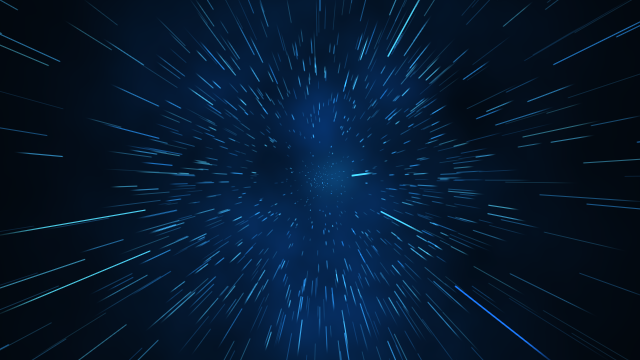
Reproduce this background procedurally as a Shadertoy shader.

```glsl
// Blue hyperspace tunnel: radial star streaks over drifting, vignetted nebula clouds.

const float TAU = 6.2831853;
const vec3 VOID_BLACK = vec3(0.008, 0.024, 0.044);
const vec3 DEEP_BLUE = vec3(0.020, 0.148, 0.300);
const vec3 CLOUD_BLUE = vec3(0.008, 0.085, 0.210);
const vec3 CORE_CYAN = vec3(0.020, 0.110, 0.150);
const vec3 STAR_CYAN = vec3(0.28, 0.66, 0.72);
const vec3 STAR_BLUE = vec3(0.12, 0.44, 0.72);
const vec3 NEAR_CYAN = vec3(0.28, 0.74, 0.80);
const vec3 NEAR_BLUE = vec3(0.10, 0.42, 0.88);

vec3 hash3(vec3 p) {
    p = fract(p * vec3(0.1031, 0.1030, 0.0973));
    p += dot(p, p.yxz + 33.33);
    return fract((p.xxy + p.yxx) * p.zyx);
}

vec2 gradient(vec2 cell) {
    float a = TAU * hash3(vec3(cell + 40.0, 7.0)).x;
    return vec2(cos(a), sin(a));
}

float gradientNoise(vec2 p) {
    vec2 i = floor(p), f = p - i;
    vec2 u = f * f * f * (f * (f * 6.0 - 15.0) + 10.0);
    vec2 e = vec2(0.0, 1.0);
    float low = mix(dot(gradient(i), f), dot(gradient(i + e.yx), f - e.yx), u.x);
    float high = mix(dot(gradient(i + e), f - e), dot(gradient(i + e.yy), f - e.yy), u.x);
    return mix(low, high, u.y);
}

float fbm(vec2 p) {
    float sum = 0.0, amp = 0.65;
    for (int i = 0; i < 4; i++) {
        sum += amp * gradientNoise(p);
        p = mat2(1.6, 1.2, -1.2, 1.6) * p + 3.7;
        amp *= 0.5;
    }
    return sum;
}

float glow(vec2 p, vec2 center, vec2 size) {
    vec2 q = (p - center) / size;
    return exp(-dot(q, q));
}

// Pixel coverage of a radial line between two radii.
float streak(vec2 p, float angle, float inner, float outer, float halfWidth, float px) {
    vec2 dir = vec2(cos(angle), sin(angle));
    float along = dot(p, dir);
    float across = abs(dir.x * p.y - dir.y * p.x);
    float line = clamp((halfWidth - across) / px + 0.5, 0.0, 1.0)
               - clamp((-halfWidth - across) / px + 0.5, 0.0, 1.0);
    float ends = smoothstep(inner - px, inner + px, along)
               * (1.0 - smoothstep(mix(inner, outer, 0.6), outer + px, along));
    return line * ends;
}

// One star per log-polar cell; each sector shifts its rings so none line up.
vec3 starLayer(vec2 p, float layer, float sectors, float px) {
    const float RING = 0.5;
    float sector = floor((atan(p.y, p.x) / TAU + 0.5) * sectors);
    float shift = hash3(vec3(sector + 5.0, layer * 11.0 + 2.0, 61.0)).y;
    float ring = floor(log(max(length(p), 0.01)) / RING + shift);
    vec3 id = vec3(sector + 1.0, ring + 20.0, layer * 17.0 + 3.0);
    vec3 place = hash3(id), look = hash3(id + 91.0);

    float angle = ((sector + mix(0.25, 0.75, place.x)) / sectors - 0.5) * TAU;
    float start = (ring - shift) * RING;
    float stretch = min(exp(start + 0.5 * RING) * mix(0.18, 0.60, look.x), 0.45);
    float inner = exp(start + place.y * (RING - stretch));
    float outer = inner * exp(stretch);

    float chance = clamp(10.0 * inner * inner, 0.07, 0.85);
    chance *= mix(1.0, 0.26, smoothstep(0.36, 0.58, inner));
    float visible = step(place.z, chance);
    float light = mix(0.20, 0.85, look.y * look.y);
    float halfWidth = mix(0.0010, 0.0016, look.y);
    vec3 tint = mix(STAR_CYAN, STAR_BLUE, look.z);
    return tint * light * visible * streak(p, angle, inner, outer, halfWidth, px);
}

vec3 nebula(vec2 p) {
    float cloud = fbm(p * 3.2 + vec2(1.3, 4.1));
    float body = glow(p, vec2(-0.01, -0.02), vec2(0.58, 0.82));
    vec3 color = mix(VOID_BLACK, DEEP_BLUE, body * clamp(0.82 + 0.7 * cloud, 0.2, 1.15));
    float pools = 0.70 * glow(p, vec2(-0.02, 0.16), vec2(0.10, 0.12))
                + 0.60 * glow(p, vec2(0.26, 0.28), vec2(0.13, 0.09))
                + 0.45 * glow(p, vec2(-0.30, 0.25), vec2(0.18, 0.14))
                + 0.35 * glow(p, vec2(-0.17, -0.21), vec2(0.18, 0.16))
                + 0.45 * glow(p, vec2(0.05, -0.33), vec2(0.26, 0.18))
                + 0.40 * glow(p, vec2(0.09, -0.03), vec2(0.13, 0.12));
    color += CLOUD_BLUE * pools * (0.85 + cloud);
    color += CORE_CYAN * glow(p, vec2(0.04, 0.01), vec2(0.07, 0.065));
    float shade = 0.7 * glow(p, vec2(-0.10, 0.06), vec2(0.09, 0.08))
                + glow(p, vec2(-0.15, 0.24), vec2(0.08, 0.07))
                + glow(p, vec2(0.42, 0.22), vec2(0.11, 0.12))
                + glow(p, vec2(0.42, -0.20), vec2(0.10, 0.12));
    return color * (1.0 - 0.34 * min(shade, 1.0));
}

void mainImage(out vec4 fragColor, in vec2 fragCoord) {
    float px = 1.0 / iResolution.y;
    vec2 p = (fragCoord - 0.5 * iResolution.xy) * px;
    vec3 color = nebula(p);

    for (int i = 0; i < 6; i++) {
        float layer = float(i);
        color += starLayer(p, layer, 47.0 + 12.0 * layer, px);
    }

    // Nearest foreground streaks
    color += NEAR_BLUE * streak(p, -0.665, 0.477, 0.86, 0.0022, px);
    color += NEAR_CYAN * streak(p, -2.971, 0.492, 0.94, 0.0016, px);
    color += NEAR_CYAN * streak(p, -2.746, 0.511, 1.00, 0.0016, px);
    color += NEAR_CYAN * streak(p, 0.135, 0.089, 0.15, 0.0024, px);
    color += NEAR_CYAN * streak(p, -0.478, 0.190, 0.33, 0.0020, px);
    color += NEAR_CYAN * streak(p, 1.068, 0.391, 0.62, 0.0020, px);
    fragColor = vec4(min(color, 1.0), 1.0);
}
```
